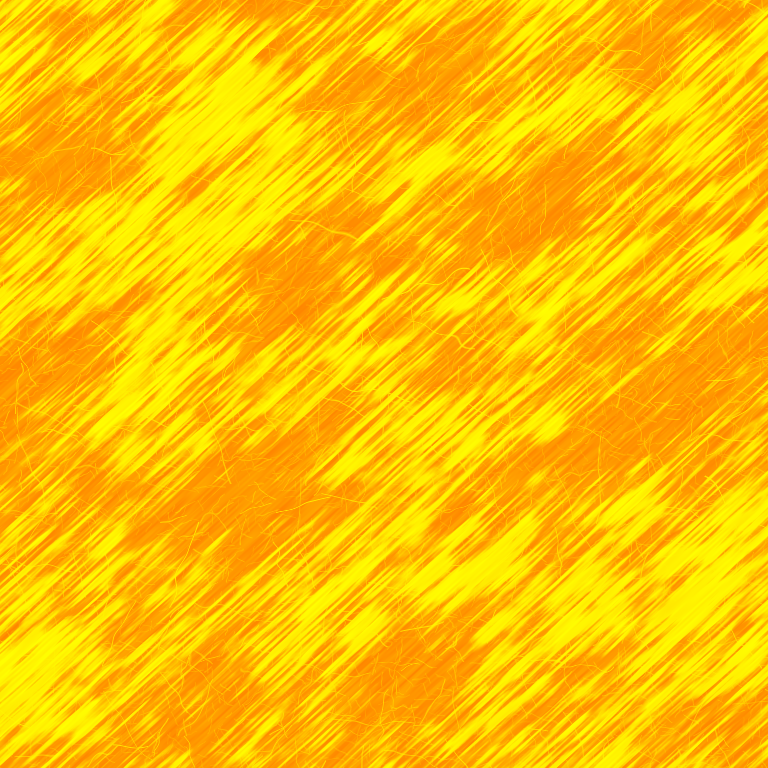
Give the GLSL for this texture, as a WebGL 2 fragment shader.

```glsl
#version 300 es
precision highp float;

uniform vec2 u_resolution;
out vec4 outColor;

const float STREAK_ANGLE = 0.74;
const float PATCH_ANGLE = 0.6;
const vec2 PATCH_FREQ = vec2(4.2, 9.6);      // along, across
const vec2 RAGGED_FREQ = vec2(24.0, 40.0);   // along, across
const vec2 STREAK_FREQ = vec2(17.0, 290.0);  // along, across
const float PATCH_GAIN = 2.65;
const float RAGGED_GAIN = 1.1;
const float STREAK_GAIN = 2.1;
const float GLOW_LOW = -0.3;
const float GLOW_HIGH = 0.7;
const int FIBRE_LAYERS = 4;
const float FIBRE_CELL = 0.0145;
const float FIBRE_GROWTH = 1.8;
const float FIBRE_HALF_WIDTH = 0.0006;
const float FIBRE_DENSITY = 0.72;
const float FIBRE_BEND = 0.19;
const float FIBRE_FAN = 2.9;
const vec3 DEEP_ORANGE = vec3(1.0, 0.52, 0.0);
const vec3 LIGHT_ORANGE = vec3(1.0, 0.66, 0.0);
const vec3 DULL_YELLOW = vec3(1.0, 0.91, 0.0);
const vec3 BRIGHT_YELLOW = vec3(1.0, 1.0, 0.0);
const vec3 FIBRE_COLOR = vec3(1.0, 0.95, 0.0);

vec3 hash3(vec2 p) {
    vec3 q = fract(p.xyx * vec3(0.1031, 0.1030, 0.0973));
    q += dot(q, q.yxz + 33.33);
    return fract((q.xxy + q.yzz) * q.zyx);
}

float noise(vec2 p) {
    vec2 i = floor(p), f = fract(p);
    f = f * f * (3.0 - 2.0 * f);
    float bottom = mix(hash3(i).x, hash3(i + vec2(1, 0)).x, f.x);
    float top = mix(hash3(i + vec2(0, 1)).x, hash3(i + vec2(1, 1)).x, f.x);
    return mix(bottom, top, f.y);
}

float fbm(vec2 p) {
    float sum = 0.0, amplitude = 0.516;
    for (int i = 0; i < 5; i++) {
        sum += amplitude * noise(p);
        p = p * 2.03 + 17.3;
        amplitude *= 0.5;
    }
    return sum;
}

// Coordinates along and across a direction
vec2 align(vec2 p, float angle) {
    float c = cos(angle), s = sin(angle);
    return vec2(c * p.x + s * p.y, c * p.y - s * p.x);
}

// One bent hair per grid cell, searched in the neighbouring cells
float fibres(vec2 p, float cell, float seed, float pixel) {
    vec2 q = p / cell;
    vec2 bend = vec2(noise(q * 3.0 + seed), noise(q * 3.0 + seed + 51.7)) - 0.5;
    q += FIBRE_BEND * bend;
    vec2 home = floor(q);
    float cover = 0.0;
    for (int y = -1; y <= 1; y++) {
        for (int x = -1; x <= 1; x++) {
            vec2 id = home + vec2(x, y);
            vec3 place = hash3(id + seed);
            vec3 trait = hash3(id + seed + 93.1);
            float angle = STREAK_ANGLE + (place.z - 0.5) * FIBRE_FAN;
            vec2 local = align(q - id - place.xy, angle);
            float halfLength = mix(0.25, 0.75, trait.x);
            local.x -= clamp(local.x, -halfLength, halfLength);
            float d = length(local) * cell;
            float line = clamp((FIBRE_HALF_WIDTH - d) / pixel + 0.5, 0.0, 1.0);
            float strength = step(trait.y, FIBRE_DENSITY) * mix(0.3, 1.0, trait.z);
            cover = max(cover, line * strength);
        }
    }
    return cover;
}

void main() {
    float shortSide = min(u_resolution.x, u_resolution.y);
    vec2 p = gl_FragCoord.xy / shortSide;
    float pixel = 1.0 / shortSide;

    // Broad patches with ragged rims
    vec2 wander = vec2(noise(p * 18.0), noise(p * 18.0 + 31.0)) - 0.5;
    float patches = fbm(align(p + 0.03 * wander, PATCH_ANGLE) * PATCH_FREQ + 7.0);
    float ragged = fbm(align(p, PATCH_ANGLE - 0.2) * RAGGED_FREQ + 60.0);

    // Fine straight slanted strokes
    vec2 stroke = align(p + 0.0015 * wander, STREAK_ANGLE) * STREAK_FREQ;
    float streaks = 0.7 * noise(stroke) + 0.3 * noise(stroke * 1.6 + 40.0);
    float grain = noise(stroke * vec2(1.2, 1.3) + 80.0);

    // Yellow over streaked orange
    float level = (patches - 0.5) * PATCH_GAIN + (ragged - 0.5) * RAGGED_GAIN
                + (streaks - 0.5) * STREAK_GAIN;
    float glow = smoothstep(GLOW_LOW, GLOW_HIGH, level);
    vec3 orange = mix(DEEP_ORANGE, LIGHT_ORANGE, grain);
    vec3 yellow = mix(DULL_YELLOW, BRIGHT_YELLOW, grain);
    vec3 color = mix(orange, yellow, glow);

    // Thin hairs, from short faint ones to long bright ones
    float hairs = 0.0;
    float cell = FIBRE_CELL;
    for (int i = 0; i < FIBRE_LAYERS; i++) {
        float weight = 0.4 + 0.2 * float(i);
        hairs = max(hairs, weight * fibres(p, cell, 23.0 * float(i), pixel));
        cell *= FIBRE_GROWTH;
    }
    color = mix(color, max(color, FIBRE_COLOR), hairs);

    outColor = vec4(color, 1.0);
}
```
